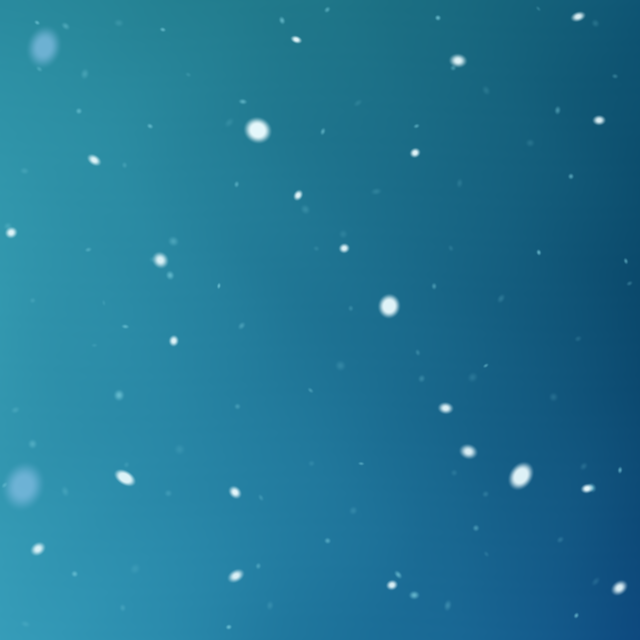
Write a Shadertoy shader that draws this background.

```glsl
// Soft flakes drifting in teal-blue water: a smooth three-by-three colour gradient
// with layered-sine clouding, under four cellular layers of blurred, tilted ellipses
// that range from faint specks to bright flakes and large hazy spots.

// Gradient colours: left, middle, right for each row
const vec3 TOP_L = vec3(0.155, 0.53, 0.61);
const vec3 TOP_M = vec3(0.13, 0.48, 0.55);
const vec3 TOP_R = vec3(0.055, 0.33, 0.45);
const vec3 MID_L = vec3(0.20, 0.60, 0.69);
const vec3 MID_M = vec3(0.12, 0.455, 0.58);
const vec3 MID_R = vec3(0.045, 0.29, 0.43);
const vec3 LOW_L = vec3(0.215, 0.62, 0.73);
const vec3 LOW_M = vec3(0.12, 0.46, 0.615);
const vec3 LOW_R = vec3(0.06, 0.30, 0.51);

const vec3 SPECK_COLOR = vec3(0.50, 0.82, 0.88);
const vec3 FLAKE_COLOR = vec3(0.93, 0.99, 1.00);
const vec3 HAZE_COLOR  = vec3(0.53, 0.75, 0.90);

const float CLOUD_STRENGTH = 0.028;
const float BAND_STRENGTH  = 0.0012;
const float JITTER = 0.9;               // share of a cell a flake may roam

vec3 hash32(vec2 p) {
    vec3 q = fract(p.xyx * vec3(0.1031, 0.1030, 0.0973));
    q += dot(q, q.yxz + 33.33);
    return fract((q.xxy + q.yzz) * q.zyx);
}

// Smooth curve through three colours at t = 0, 0.5 and 1
vec3 blend3(vec3 a, vec3 b, vec3 c, float t) {
    return a * (1.0 - t) * (1.0 - 2.0 * t) + b * 4.0 * t * (1.0 - t) + c * t * (2.0 * t - 1.0);
}

float clouds(vec2 p) {
    float sum = 0.0, amp = 0.5;
    for (int i = 0; i < 4; i++) {
        p += 0.35 * sin(p.yx * 1.3 + float(i));
        sum += amp * sin(p.x) * cos(p.y);
        p = mat2(1.3, 1.0, -1.0, 1.3) * p;
        amp *= 0.55;
    }
    return sum;
}

// Coverage of one layer; sizes and opacities are (min, max), core is the solid share
float flakes(vec2 p, float cells, float density, vec2 size, vec2 opacity, float core, float seed) {
    vec2 base = floor(p * cells);
    float cover = 0.0;
    for (int y = -1; y <= 1; y++)
    for (int x = -1; x <= 1; x++) {
        vec2 id = base + vec2(x, y);
        // Evenly spread choice of the occupied cells
        if (fract(dot(id, vec2(0.618, 0.755)) + seed) > density) continue;
        vec3 place = hash32(id + 17.0 + seed * 91.0);
        vec3 look  = hash32(id + 53.0 + seed * 37.0);
        vec2 d = p - (id + 0.5 + JITTER * (place.xy - 0.5)) / cells;

        // Tilted ellipse with a soft rim
        float angle = 6.2832 * place.z;
        float c = cos(angle), s = sin(angle);
        d = mat2(c, -s, s, c) * d;
        d.y /= mix(0.6, 1.0, look.x);
        float radius = mix(size.x, size.y, look.y * look.y);
        float shape = 1.0 - smoothstep(radius * core, radius, length(d));
        cover = max(cover, shape * mix(opacity.x, opacity.y, look.z * look.z));
    }
    return cover;
}

void mainImage(out vec4 fragColor, in vec2 fragCoord) {
    vec2 uv = fragCoord / iResolution.xy;
    vec2 p = fragCoord / iResolution.y;

    // Water
    vec3 low = blend3(LOW_L, LOW_M, LOW_R, uv.x);
    vec3 mid = blend3(MID_L, MID_M, MID_R, uv.x);
    vec3 top = blend3(TOP_L, TOP_M, TOP_R, uv.x);
    vec3 color = blend3(low, mid, top, uv.y);
    color += CLOUD_STRENGTH * clouds(p * 4.5 + 2.0) * vec3(0.6, 1.1, 1.0);
    color += BAND_STRENGTH * sin(p.y * 290.0 + 2.0 * sin(p.x * 9.0)) * sin(p.y * 47.0 + p.x * 5.0);

    // Flakes, from the haziest to the brightest
    float haze   = flakes(p, 2.0, 0.5, vec2(0.034, 0.050), vec2(0.7, 0.9), 0.3, 0.3);
    float specks = flakes(p, 12.0, 0.66, vec2(0.006, 0.011), vec2(0.15, 0.70), 0.0, 0.1);
    float bright = flakes(p, 6.0, 0.48, vec2(0.010, 0.017), vec2(0.9, 1.0), 0.15, 0.2);
    float large  = flakes(p, 3.0, 0.45, vec2(0.020, 0.028), vec2(0.9, 1.0), 0.4, 0.0);
    color = mix(color, HAZE_COLOR, haze);
    color = mix(color, SPECK_COLOR, specks);
    color = mix(color, FLAKE_COLOR, max(bright, large));

    fragColor = vec4(clamp(color, 0.0, 1.0), 1.0);
}
```
